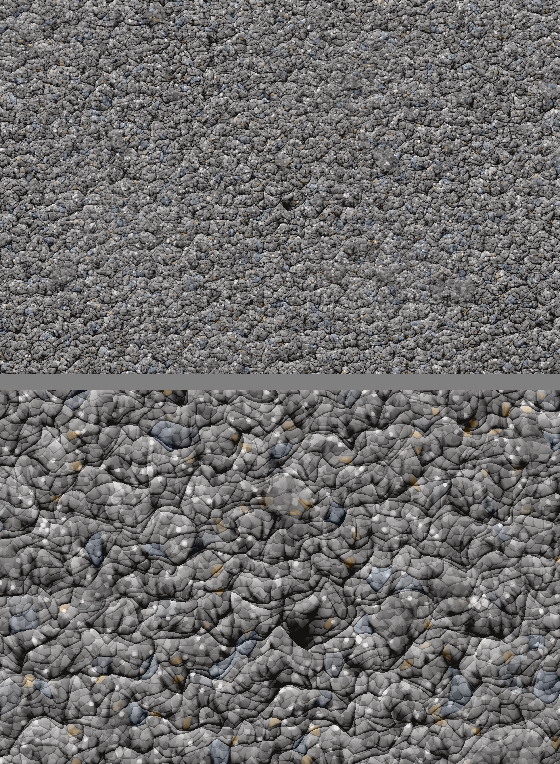
Top, the full canvas; bottom, a detail of the centre.
Write a WebGL 1 fragment shader that draws this texture.

```glsl
precision highp float;
// Rough grey asphalt: crumbly clumps, grit and sand lit from above.
// Each size is a layer of cellular noise with a lit dome and a shadowed
// lower rim; sparse smooth stones and bright mineral specks lie on top.

uniform vec2 u_resolution;

const vec2 LIGHT_DIR = vec2(-0.31, 0.95);
const vec3 GREY_CAST = vec3(0.007, -0.003, -0.003);
const vec3 TAN_TINT = vec3(0.10, 0.04, -0.06);
const vec3 BLUE_TINT = vec3(-0.03, 0.0, 0.035);
const float BASE_TONE = 0.515;

vec3 hash3(vec2 p) {
  vec3 q = fract(p.xyx * vec3(0.1031, 0.1030, 0.0973));
  q += dot(q, q.yxz + 33.33);
  return fract((q.xxy + q.yzz) * q.zyx);
}

// Nearest cell: xy = offset from its centre, z = gap to the border, w = id.
vec4 cells(vec2 p, float seed) {
  vec2 base = floor(p);
  vec2 nearest = vec2(0.0);
  float first = 8.0;
  float second = 8.0;
  float id = 0.0;
  for (int y = -1; y <= 1; y++) {
    for (int x = -1; x <= 1; x++) {
      vec2 corner = base + vec2(float(x), float(y));
      vec3 rnd = hash3(corner + seed);
      vec2 offset = p - corner - 0.1 - 0.8 * rnd.xy;
      float dist = length(offset);
      if (dist < first) {
        second = first;
        first = dist;
        nearest = offset;
        id = rnd.z;
      } else {
        second = min(second, dist);
      }
    }
  }
  return vec4(nearest, second - first, id);
}

// Layered sines bend the cells into irregular lumps.
vec2 warp(vec2 p, float freq, float amount) {
  vec2 a = sin(p.yx * freq + vec2(1.3, 4.1) + 2.0 * sin(p * freq * 0.63));
  vec2 b = sin(p.yx * freq * 2.3 + vec2(5.2, 0.7) + a.yx);
  return p + amount * (a + 0.5 * b);
}

// Slow variation, about -1 to 1, of how broken the surface is.
float patches(vec2 p) {
  vec2 q = warp(p, 7.0, 0.06);
  return 0.5 * (sin(q.x * 9.0 + q.y * 4.0) + sin(q.y * 11.0 - q.x * 6.0 + 1.7));
}

// Tone change of one layer: domed light minus a shadow on the lower rim.
float relief(vec4 cell, float domeGain, float depth, float width) {
  float slope = dot(cell.xy, LIGHT_DIR);
  float rim = 1.0 - smoothstep(0.0, width, cell.z);
  float lowerSide = 1.0 - smoothstep(-0.35, 0.25, slope);
  return domeGain * slope - depth * rim * lowerSide;
}

// Sparse rounded stones: x = coverage, y = shadow beneath, z = lit slope.
vec3 stones(vec2 p, float scale, float seed, float rarity) {
  vec4 cell = cells(p * scale, seed);
  float present = step(rarity, cell.w);
  float radius = mix(0.20, 0.38, (cell.w - rarity) / (1.0 - rarity));
  float dist = length(cell.xy);
  float inside = smoothstep(0.0, 0.12, cell.z) * present;
  float cover = inside * (1.0 - smoothstep(radius - 0.05, radius, dist));
  float shadowDist = length(cell.xy + LIGHT_DIR * 0.06);
  float shade = inside * (1.0 - smoothstep(radius - 0.03, radius + 0.06, shadowDist));
  return vec3(cover, shade * (1.0 - cover), dot(cell.xy, LIGHT_DIR));
}

void main() {
  vec2 p = gl_FragCoord.xy / u_resolution.y;
  vec2 bent = warp(p, 75.0, 0.0045);
  float broken = 1.0 + 0.3 * patches(p);

  vec4 clump = cells(bent * 27.0, 11.0);
  vec4 grit = cells(bent * 58.0, 47.0);
  vec4 grain = cells(warp(p, 160.0, 0.0015) * 112.0, 83.0);
  vec4 sand = cells(p * 195.0, 131.0);

  // Lumps and crevices, then the mottled sand stuck to them.
  float lumps = relief(clump, 0.15, 0.26 * broken, 0.24)
              + relief(grit, 0.12, 0.28 * broken, 0.28)
              + relief(grain, 0.10, 0.15, 0.30);
  lumps += 0.06 * (clump.w - 0.5) + 0.07 * (grit.w - 0.5);
  float mottle = 0.15 * (grain.w - 0.5) + 0.20 * (sand.w - 0.5);
  float tone = BASE_TONE + lumps + mottle;

  // Embedded stones are smoother than the crumbs around them.
  vec3 large = stones(bent, 10.0, 211.0, 0.91);
  vec3 small = stones(bent, 19.0, 307.0, 0.84);
  tone -= 0.20 * (large.y + small.y);
  tone = mix(tone, 0.47 + 0.24 * small.z + 0.35 * lumps + mottle, 0.75 * small.x);
  tone = mix(tone, 0.48 + 0.20 * large.z + 0.30 * lumps + mottle, 0.85 * large.x);

  // Bright mineral specks and rare tinted grains.
  float speckShape = 1.0 - smoothstep(0.25, 0.55, length(sand.xy));
  tone += 0.22 * speckShape * smoothstep(0.93, 0.98, sand.w);
  float chip = smoothstep(0.08, 0.25, grain.z);
  tone += 0.20 * chip * smoothstep(0.988, 0.996, grain.w);

  vec3 color = vec3(clamp(tone, 0.07, 0.90)) + GREY_CAST;
  color += TAN_TINT * chip * smoothstep(0.975, 0.99, fract(grain.w * 37.0));
  color += BLUE_TINT * smoothstep(0.90, 0.97, fract(grit.w * 23.0));
  gl_FragColor = vec4(clamp(color, 0.0, 1.0), 1.0);
}
```
